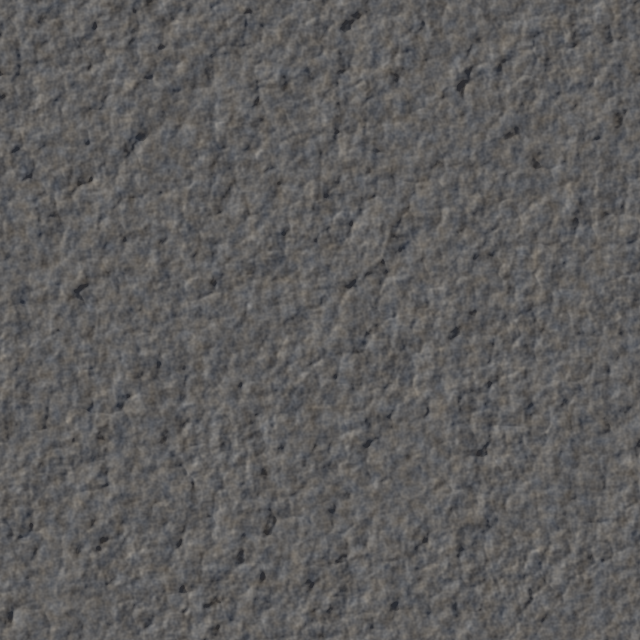
Reproduce this texture procedurally as a Shadertoy shader.

```glsl
// Rough dark grey asphalt: lumpy stone relief under raking light from the upper left.

const vec3 SHADOW_COLOR = vec3(0.165, 0.170, 0.187);
const vec3 LIT_COLOR    = vec3(0.535, 0.522, 0.505);
const vec3 WARM_TINT    = vec3(0.030, 0.005, -0.030);
const vec2 TO_LIGHT     = vec2(-0.86, 0.51);
const float LIGHT_STEP  = 0.004;

// Two pseudo-random values in 0..1 per lattice cell
vec2 hash2(vec2 cell, float seed) {
    uvec2 q = uvec2(ivec2(cell) + ivec2(4096)) * uvec2(1597334673u, 3812015801u);
    uint n = (q.x ^ q.y ^ (uint(seed) * 2654435769u)) * 1597334673u;
    n = (n ^ (n >> 15)) * 2246822519u;
    n ^= n >> 13;
    return vec2(float(n & 65535u), float(n >> 16)) / 65535.0;
}

float cornerSlope(vec2 cell, vec2 corner, vec2 f, float seed) {
    float angle = 6.2832 * hash2(cell + corner, seed).x;
    return dot(vec2(cos(angle), sin(angle)), f - corner);
}

// Smooth gradient noise, roughly -0.7..0.7
float gradientNoise(vec2 p, float seed) {
    vec2 cell = floor(p), f = p - cell;
    vec2 u = f * f * f * (f * (f * 6.0 - 15.0) + 10.0);
    float low = mix(cornerSlope(cell, vec2(0, 0), f, seed),
                    cornerSlope(cell, vec2(1, 0), f, seed), u.x);
    float high = mix(cornerSlope(cell, vec2(0, 1), f, seed),
                     cornerSlope(cell, vec2(1, 1), f, seed), u.x);
    return mix(low, high, u.y);
}

// Rounded domes around scattered points, with softened creases between them
float stoneDomes(vec2 p, float seed) {
    vec2 cell = floor(p), f = p - cell;
    float sum = 0.0;
    for (int y = -1; y <= 1; y++) {
        for (int x = -1; x <= 1; x++) {
            vec2 corner = vec2(x, y);
            vec2 d = corner + hash2(cell + corner, seed) - f;
            sum += exp(-16.0 * dot(d, d));
        }
    }
    return log(sum + 1e-6) / 16.0;
}

// One octave whose steepness does not depend on its frequency
float octave(vec2 p, float frequency, float steepness, float seed) {
    return gradientNoise(p * frequency, seed) * steepness / frequency;
}

float surfaceHeight(vec2 p) {
    vec2 bent = p + 0.007 * vec2(gradientNoise(p * 38.0, 1.0),
                                 gradientNoise(p * 38.0, 2.0));
    float h = stoneDomes(bent * 42.0, 3.0) * 0.8 / 42.0;
    h += octave(p, 12.0, 0.35, 4.0);
    h += octave(bent, 26.0, 0.50, 5.0);
    h += octave(bent, 75.0, 0.70, 6.0);
    h += octave(p, 150.0, 0.50, 7.0);
    return h;
}

// Depth of the shadow cast by higher ground toward the light
float castShadow(vec2 p, float h) {
    float blocked = 0.0;
    for (int i = 1; i <= 4; i++) {
        float reach = LIGHT_STEP * float(i);
        float rise = surfaceHeight(p + TO_LIGHT * reach) - h - 1.3 * reach;
        blocked = max(blocked, rise / LIGHT_STEP);
    }
    return smoothstep(0.0, 1.6, blocked);
}

void mainImage(out vec4 fragColor, in vec2 fragCoord) {
    vec2 p = fragCoord / iResolution.y;

    // Relief: slope toward the light, stronger in broad diagonal patches
    float h = surfaceHeight(p);
    float slope = (h - surfaceHeight(p + TO_LIGHT * LIGHT_STEP)) / LIGHT_STEP;
    vec2 along = vec2(p.x + p.y, 1.8 * (p.y - p.x));
    float roughness = 1.0 + 0.55 * gradientNoise(along * 4.0, 8.0);
    float shadow = castShadow(p, h);

    // Stone brightness: mottled lumps plus fine grit
    float mottle = 0.20 * gradientNoise(p * 48.0, 9.0)
                 + 0.17 * gradientNoise(p * 110.0, 10.0)
                 + 0.13 * gradientNoise(p * 210.0, 11.0);
    float paleStone = smoothstep(0.38, 0.62, gradientNoise(p * 34.0, 12.0));

    float tone = 0.54 + roughness * (0.15 * slope - 0.25 * shadow)
               + mottle + 0.12 * paleStone;
    vec3 color = mix(SHADOW_COLOR, LIT_COLOR, clamp(tone, 0.02, 1.1));

    // Warm and bluish stones
    float warmth = gradientNoise(p * 40.0, 13.0) + 0.6 * gradientNoise(p * 95.0, 14.0);
    color += WARM_TINT * warmth * 0.8;

    fragColor = vec4(color, 1.0);
}
```
